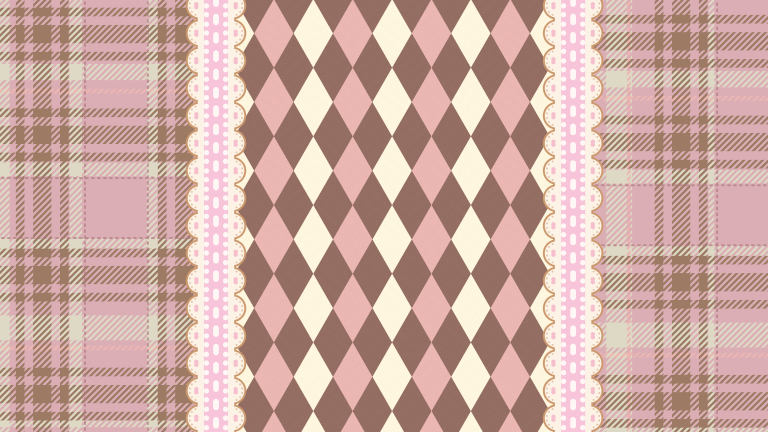
This pattern is drawn by a Shadertoy shader. Its source:

```glsl
// Argyle panel between two scalloped lace ribbons, over a woven pink and brown plaid.

const vec3 COCOA = vec3(0.58, 0.43, 0.385);
const vec3 ROSE = vec3(0.92, 0.715, 0.70);
const vec3 CREAM = vec3(0.995, 0.965, 0.87);
const vec3 TAN = vec3(0.80, 0.60, 0.43);
const vec3 YARN_PINK = vec3(0.86, 0.68, 0.71);
const vec3 YARN_BROWN = vec3(0.61, 0.48, 0.39);
const vec3 YARN_PALE = vec3(0.87, 0.85, 0.77);

// Coverage of a signed distance, softened over one pixel of the 16 x 9 canvas
float fill(float d) {
    return clamp(0.5 - d * iResolution.y / 9.0, 0.0, 1.0);
}

float band(float t, float center, float halfWidth) {
    return fill(abs(t - center) - halfWidth);
}

// One broad brown stripe with a narrow one on each side
float triple(float t, float center) {
    return max(band(t, center, 0.19), band(abs(t - center), 0.46, 0.09));
}

// Dashed seam along a line
float seam(float t, float along, float center) {
    return band(t, center, 0.02) * band(fract(along * 8.0) / 8.0, 0.06, 0.035);
}

// Colours of the vertical threads
vec3 warp(float x) {
    float pale = band(x, 0.1, 0.1) + band(x, 1.58, 0.13) + band(x, 3.17, 0.11)
               + band(x, 12.9, 0.27) + band(x, 14.82, 0.06);
    float brown = max(max(triple(x, 0.88), triple(x, 3.84)), triple(x, 14.19));
    vec3 color = mix(YARN_PINK, YARN_PALE, min(pale, 1.0));
    color = mix(color, ROSE, band(x, 13.1, 0.04));
    return mix(color, YARN_BROWN, brown);
}

// Colours of the horizontal threads
vec3 weft(float y) {
    float pale = band(y, 7.5, 0.17) + band(y, 5.47, 0.14) + band(y, 3.9, 0.13)
               + band(y, 2.17, 0.26) + band(y, 0.22, 0.12);
    float brown = max(max(triple(y, 8.29), triple(y, 6.19)),
                      max(triple(y, 3.27), triple(y, 0.79)));
    vec3 color = mix(YARN_PINK, YARN_PALE, min(pale, 1.0));
    color = mix(color, ROSE, max(band(y, 7.1, 0.05), band(y, 1.75, 0.05)));
    return mix(color, YARN_BROWN, brown);
}

// Diagonal twill alternates the two sets of threads
vec3 plaid(vec2 p) {
    p.y += 0.15 * step(8.0, p.x);
    float twill = fill((abs(fract((p.x - p.y) / 0.13) - 0.5) - 0.25) * 0.092);
    vec3 color = mix(warp(p.x), weft(p.y), twill);
    float seams = seam(p.y, p.x, 5.29) + seam(p.y, p.x, 4.04)
                + seam(p.x, p.y, 1.77) + seam(p.x, p.y, 3.08) + seam(p.x, p.y, 14.94);
    return mix(color, vec3(0.68, 0.48, 0.49), 0.7 * min(seams, 1.0));
}

// Columns of cream and rose diamonds on cocoa, with a faint paper grain
vec3 argyle(vec2 p) {
    vec2 cell = (p - vec2(6.527, 5.444)) / vec2(0.8208, 1.431);
    vec2 offset = abs(fract(cell + 0.5) - 0.5);
    float diamond = fill((offset.x + offset.y - 0.5) * 0.712);
    float column = mod(floor(cell.x + 0.5), 2.0);
    float grain = sin(p.x * 61.0 + 3.0 * sin(p.y * 47.0)) * sin(p.y * 73.0 + 2.0 * sin(p.x * 39.0));
    return mix(COCOA, mix(CREAM, ROSE, column), diamond) + 0.008 * grain;
}

// Lace ribbon: a is the distance from its centre line; alpha is its coverage
vec4 lace(float a, float y) {
    float v = (fract(y / 0.573) - 0.5) * 0.573;
    float scallop = length(vec2(a - 0.34, v));
    float edge = min(a - 0.42, scallop - 0.29);
    vec3 color = mix(CREAM, TAN, fill(-edge - 0.045));
    color = mix(TAN, vec3(0.99, 0.95, 0.90), fill(edge + 0.04));

    // Small eyelets follow each scallop
    float turn = fract(atan(v, a - 0.34) * 2.2) - 0.5;
    float eyelet = length(vec2(scallop - 0.21, turn * 0.09)) - 0.018;
    color = mix(color, TAN, 0.55 * fill(eyelet) * step(0.36, a));

    // A heart sits inside each scallop
    float heart = length(vec2(a - 0.41, abs(v) - 0.03)) - 0.045;
    color = mix(color, vec3(0.96, 0.70, 0.78), 0.8 * fill(heart));

    // Pink ribbon with white beads
    color = mix(color, vec3(0.97, 0.77, 0.85), fill(a - 0.25));
    float w = (fract(y / 0.382) - 0.5) * 0.382;
    float bead = length(vec2(a, max(abs(w) - 0.06, 0.0))) - 0.06;
    float pearl = length(vec2(a - 0.20, abs(w) - 0.10)) - 0.055;
    color = mix(color, vec3(1.0, 0.97, 0.96), fill(min(bead, pearl)));
    return vec4(color, fill(edge));
}

void mainImage(out vec4 fragColor, in vec2 fragCoord) {
    vec2 p = fragCoord / iResolution.xy * vec2(16.0, 9.0);
    float side = abs(p.x - 8.22) - 3.72;
    vec3 color = mix(plaid(p), argyle(p), fill(side));
    vec4 ribbon = lace(abs(side), p.y);
    color = mix(color, ribbon.rgb, ribbon.a);
    fragColor = vec4(color, 1.0);
}
```
